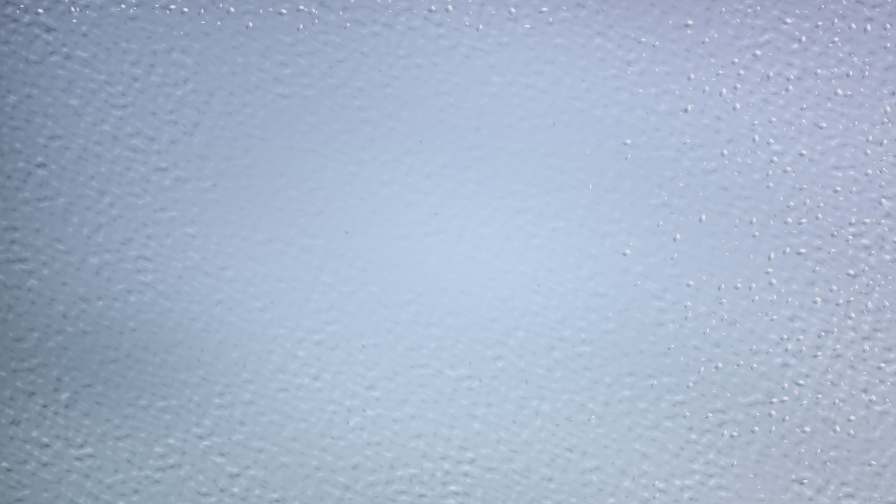
Give the GLSL for this texture, as a WebGL 1 fragment shader.

```glsl
precision highp float;
// Frosted glass sheet lit from behind: a soft blue glow with darker edges,
// fine slanted dents shaded as relief from gradient noise, and small warm
// glints scattered on a jittered grid along the right side and top edge.

uniform vec2 u_resolution;

const vec3 LEFT_TINT = vec3(0.505, 0.575, 0.665);
const vec3 RIGHT_TINT = vec3(0.65, 0.675, 0.765);
const vec3 GLOW_TINT = vec3(0.728, 0.802, 0.892);
const vec3 TOP_SHIFT = vec3(-0.005, -0.012, 0.012);
const vec3 GLINT_TINT = vec3(0.94, 0.90, 0.91);
const vec3 SPECK_TINT = vec3(0.47, 0.46, 0.55);
const vec2 GLOW_CENTER = vec2(0.54, 0.48);
const vec2 GLOW_SIZE = vec2(0.39, 0.60);
const float DENT_SCALE = 64.0;
const float DENT_SLANT = 0.45;
const float DENT_DEPTH = 0.085;
const float GLINT_SCALE = 31.0;
const float SPECK_SCALE = 34.0;

float hash(vec2 p) {
  vec3 q = fract(p.xyx * vec3(0.1031, 0.1030, 0.0973));
  q += dot(q, q.yzx + 33.33);
  return fract((q.x + q.y) * q.z);
}

float cornerSlope(vec2 cell, vec2 offset) {
  float angle = 6.2832 * hash(cell);
  return dot(vec2(cos(angle), sin(angle)), offset);
}

float gradientNoise(vec2 p) {
  vec2 i = floor(p);
  vec2 f = p - i;
  vec2 w = f * f * f * (f * (f * 6.0 - 15.0) + 10.0);
  vec2 e = vec2(1.0, 0.0);
  float low = mix(cornerSlope(i, f), cornerSlope(i + e, f - e), w.x);
  float high = mix(cornerSlope(i + e.yx, f - e.yx),
                   cornerSlope(i + e.xx, f - e.xx), w.x);
  return mix(low, high, w.y);
}

vec2 rotate(vec2 p, float angle) {
  float c = cos(angle);
  float s = sin(angle);
  return vec2(c * p.x + s * p.y, c * p.y - s * p.x);
}

// Height of the glass surface: short slanted dents plus a finer grain
float surface(vec2 p) {
  vec2 q = rotate(p, -DENT_SLANT) * vec2(0.72, 1.0) * DENT_SCALE;
  return gradientNoise(q + 40.0) + 0.35 * gradientNoise(q * 1.8 + 90.0);
}

// Small slanted ellipses, one per cell, kept with the given probability
float flecks(vec2 p, float scale, float density, float seed) {
  vec2 q = p * scale + seed;
  vec2 cell = floor(q);
  float size = mix(0.5, 1.0, hash(cell + 17.0));
  vec2 jitter = vec2(hash(cell + 31.0), hash(cell + 57.0));
  vec2 d = q - cell - mix(vec2(0.28), vec2(0.72), jitter);
  d = rotate(d, -0.8 + 1.6 * (hash(cell + 73.0) - 0.5));
  float r = length(d / (vec2(0.28, 0.15) * size));
  return step(hash(cell + 5.0), density) * (1.0 - smoothstep(0.25, 1.0, r));
}

// Smooth light behind the glass
vec3 backlight(vec2 uv) {
  vec3 color = mix(LEFT_TINT, RIGHT_TINT, smoothstep(0.0, 0.85, uv.x));
  vec2 d = (uv - GLOW_CENTER) / GLOW_SIZE;
  color = mix(color, GLOW_TINT, exp(-dot(d, d)));
  color += TOP_SHIFT * (2.0 * uv.y - 1.0);
  vec2 shadow = (uv - vec2(0.10, 0.27)) / vec2(0.17, 0.13);
  color -= 0.05 * exp(-dot(shadow, shadow));
  float edge = 0.15 * exp(-uv.x / 0.07) + 0.05 * exp((uv.y - 1.0) / 0.06);
  return color * (1.0 - edge);
}

void main() {
  vec2 uv = gl_FragCoord.xy / u_resolution;
  vec2 p = gl_FragCoord.xy / u_resolution.y;

  // Broad unevenness of the light
  vec3 color = backlight(uv);
  float cloud = gradientNoise(rotate(p, -0.35) * vec2(1.6, 3.6) + 11.0);
  color += 0.035 * cloud;

  // Relief, faint in the bright middle and stronger toward the borders
  vec2 away = (uv - vec2(0.50, 0.58)) / vec2(0.50, 0.58);
  float rough = mix(0.22, 1.0, smoothstep(0.2, 1.2, length(away)));
  rough *= 1.0 + 0.7 * gradientNoise(p * 5.0 + 23.0);
  vec2 warped = p + 0.006 * vec2(gradientNoise(p * 14.0),
                                 gradientNoise(p * 14.0 + 60.0));
  vec2 lightStep = vec2(-0.0020, 0.0045);
  float relief = surface(warped + lightStep) - surface(warped - lightStep);

  // Leave flat glass between the steeper dents
  relief *= 0.35 + 1.1 * smoothstep(0.1, 0.8, abs(relief));
  color += DENT_DEPTH * rough * relief;

  // Dark specks, sparse over the borders
  float specks = flecks(warped, SPECK_SCALE, 0.12 * rough, 300.0);
  color = mix(color, SPECK_TINT, 0.25 * specks);

  // Glints gather toward the right side and along the top edge
  float side = smoothstep(0.60, 0.96, uv.x) * smoothstep(-0.25, 0.45, uv.y);
  float rim = smoothstep(0.92, 1.0, uv.y) * smoothstep(0.75, 0.5, uv.x);
  float density = clamp(0.48 * side + 0.6 * rim, 0.0, 0.6);

  // Each glint throws a faint shade beside it
  vec2 shadeShift = vec2(0.007, 0.006);
  float shade = flecks(warped + shadeShift, GLINT_SCALE, density, 120.0);
  color *= 1.0 - 0.16 * shade;
  float glints = flecks(warped, GLINT_SCALE, density, 120.0);
  glints += 0.7 * flecks(warped, GLINT_SCALE * 1.4, 0.7 * density, 210.0);
  color = mix(color, GLINT_TINT, 0.85 * clamp(glints, 0.0, 1.0));

  gl_FragColor = vec4(clamp(color, 0.0, 1.0), 1.0);
}
```
